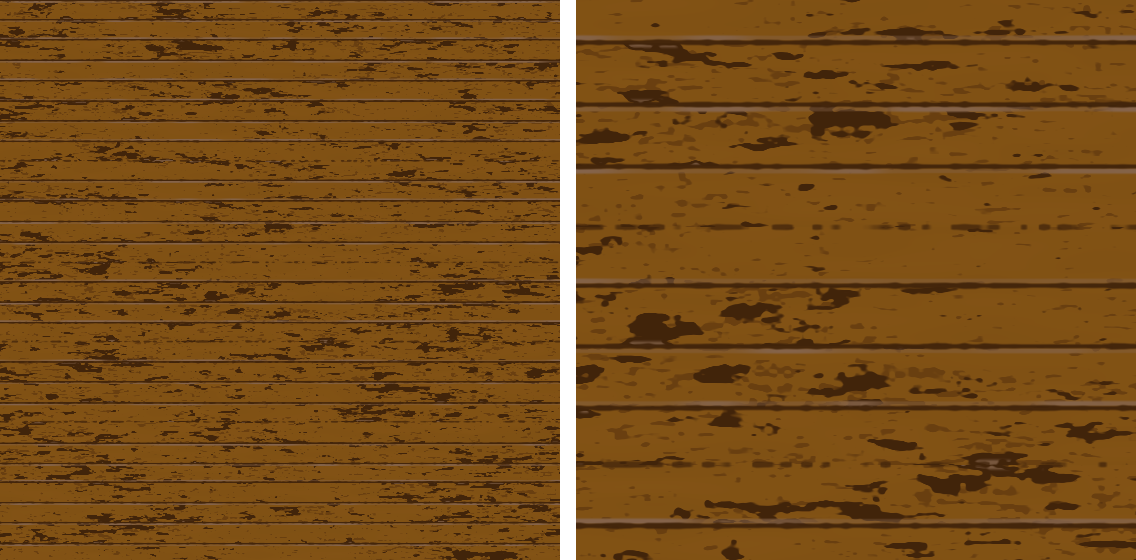
Left, the full canvas; right, a detail of the centre.
A three.js fragment shader for this texture:

```glsl
// Horizontal brown boards with ragged dark seams, pale edges and flaking wear.
varying vec2 vUv;

float hash(vec2 p) {
  vec3 q = fract(p.xyx * 0.1031);
  q += dot(q, q.yzx + 33.33);
  return fract((q.x + q.y) * q.z);
}

float noise(vec2 p) {
  vec2 i = floor(p), f = fract(p);
  f = f * f * (3.0 - 2.0 * f);
  return mix(mix(hash(i), hash(i + vec2(1.0, 0.0)), f.x),
             mix(hash(i + vec2(0.0, 1.0)), hash(i + vec2(1.0, 1.0)), f.x), f.y);
}

// Layered noise stretched along the boards
float grain(vec2 p) {
  return 0.56 * noise(p * vec2(36.0, 165.0))
       + 0.28 * noise(p * vec2(85.0, 310.0) + 17.0)
       + 0.16 * noise(p * vec2(230.0, 460.0) + 41.0);
}

void main() {
  vec3 paint = vec3(0.505, 0.32, 0.08);
  vec3 worn = vec3(0.39, 0.23, 0.06);
  vec3 dark = vec3(0.255, 0.14, 0.04);
  vec3 pale = vec3(0.52, 0.39, 0.29);

  // Nearest seam, counted from the top, with slightly uneven spacing
  float rows = (1.0 - vUv.y) * 27.83;
  float seam = floor(rows + 0.5);
  float d = rows - seam - 0.09 * (hash(vec2(seam, 3.0)) - 0.5);
  float board = seam + step(0.0, d);

  // A few seams are almost closed
  float skip = abs(mod(seam - 6.25, 4.3) - 2.15);
  float closed = step(skip, 0.5) * step(7.5, seam) * step(seam, 21.5);

  // Clustered flakes, shifted from board to board
  vec2 p = vUv + vec2(7.3 * hash(vec2(board, 9.0)), 0.0);
  p.y += 0.005 * noise(vUv * vec2(26.0, 60.0));
  float cluster = noise(vec2(p.x * 8.0, vUv.y * 42.0 + 5.0)) - 0.5;
  float edge = exp(-abs(d) * 11.0);
  float wear = grain(p) + 0.34 * cluster + 0.05 * edge;
  float flake = smoothstep(0.675, 0.725, wear);

  // Fine scratches and crumbs between the flakes
  float crumbs = 0.6 * noise(p * vec2(75.0, 390.0) + 71.0)
               + 0.4 * noise(p * vec2(240.0, 480.0) + 93.0);
  crumbs = smoothstep(0.68, 0.78, crumbs + 0.22 * cluster + 0.05 * edge);

  vec3 color = paint * (0.985 + 0.03 * noise(p * vec2(14.0, 90.0)));
  color = mix(color, worn, 0.8 * crumbs);
  color = mix(color, dark, flake);

  // Pale bare wood inside the deepest flakes beside a seam
  color = mix(color, pale, 0.8 * smoothstep(0.8, 0.87, wear) * smoothstep(0.25, 0.6, edge));

  // Thin pale lip on one side of each open seam
  float side = hash(vec2(seam, 21.0)) < 0.55 ? 1.0 : -1.0;
  float chip = noise(vec2(vUv.x * 24.0, seam * 5.0));
  float lip = 1.0 - smoothstep(0.018, 0.05 + 0.025 * chip, abs(d * side - 0.075));
  lip *= 0.4 + 0.6 * smoothstep(0.3, 0.85, chip);
  color = mix(color, pale, lip * (1.0 - closed));

  // Dark seam with a ragged outline; closed seams break into dots
  float ragged = noise(vec2(vUv.x * 170.0, seam * 7.0));
  float width = 0.028 + 0.022 * ragged * ragged;
  float line = 1.0 - smoothstep(width - 0.018, width + 0.026, abs(d));
  float broken = 0.75 * smoothstep(0.35, 0.65, ragged);
  color = mix(color, dark, line * mix(0.95, broken, closed));

  gl_FragColor = vec4(color, 1.0);
}
```
